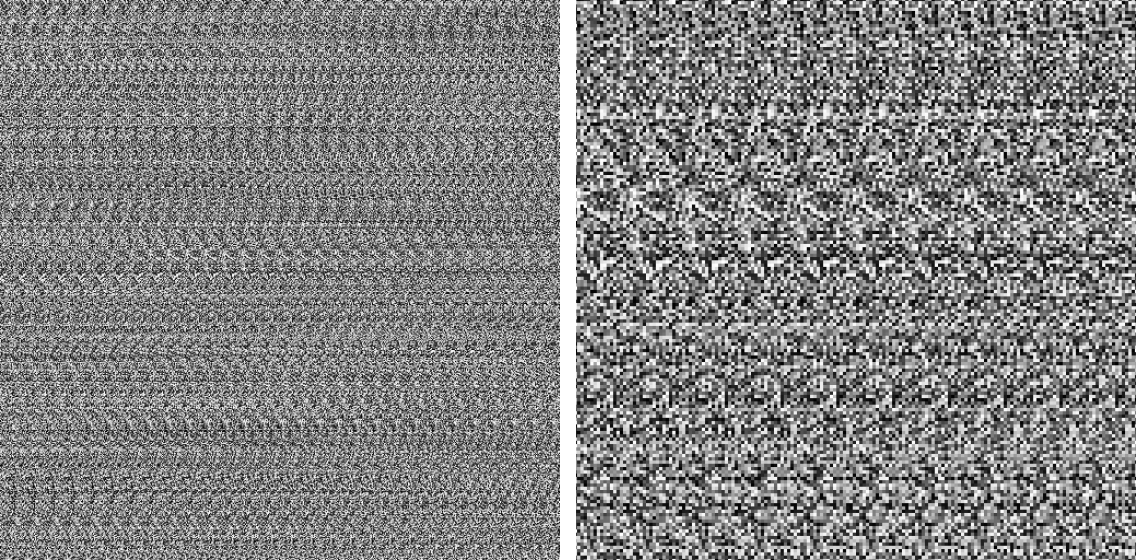
Left: the whole. Right: its middle third, enlarged.
This pattern is drawn by a Shadertoy shader. Its source:

```glsl
// Fine grey static whose narrow vertical strip repeats about 28 times across, with drift and redrawn grains.

// Integer hash of a grain position, from 0 to 1
float hash(ivec2 cell, int seed) {
    uint h = uint(cell.x) * 374761393u + uint(cell.y) * 668265263u + uint(seed) * 2246822519u;
    h = (h ^ (h >> 15)) * 2246822519u;
    h = (h ^ (h >> 13)) * 3266489917u;
    return float((h ^ (h >> 16)) >> 8) / 16777216.0;
}

// Broad relief that slightly narrows the strips around the centre
int relief(ivec2 cell) {
    vec2 p = vec2(cell) / 512.0 - 0.5;
    return int(round(smoothstep(0.5, 0.1, length(p))));
}

// Follow a grain leftwards, strip by strip, to where its shade was first drawn
float grain(ivec2 cell) {
    for (int i = 0; i < 36; i++) {
        bool redrawn = hash(cell, 7) < 0.07;
        if (cell.x < 18 || redrawn) break;
        cell.x -= 18 - relief(cell);
    }
    return hash(cell, 1);
}

void mainImage(out vec4 fragColor, in vec2 fragCoord) {
    // 512 grains along the canvas height, joined by edges one pixel wide
    vec2 p = fragCoord / iResolution.y * 512.0 - 0.5;
    float edge = min(512.0 / iResolution.y, 1.0);
    ivec2 cell = ivec2(floor(p));
    vec2 blend = clamp((fract(p) - 0.5) / edge + 0.5, 0.0, 1.0);

    float lower = mix(grain(cell), grain(cell + ivec2(1, 0)), blend.x);
    float upper = mix(grain(cell + ivec2(0, 1)), grain(cell + ivec2(1, 1)), blend.x);
    fragColor = vec4(vec3(mix(lower, upper, blend.y)), 1.0);
}
```
